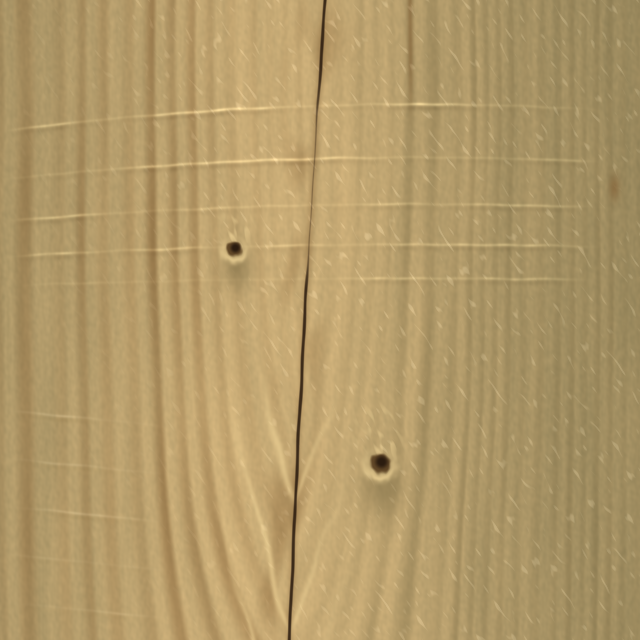
Reproduce this texture procedurally as a Shadertoy shader.

```glsl
// Weathered pine board: vertical grain, a long drying crack, two small knots and pale saw scratches.

const vec3 OLIVE = vec3(0.575, 0.515, 0.350);
const vec3 PALE = vec3(0.860, 0.730, 0.505);
const vec3 RED_BROWN = vec3(0.50, 0.365, 0.20);
const vec3 GREY_BROWN = vec3(0.49, 0.425, 0.27);
const vec3 CREAM = vec3(0.94, 0.83, 0.59);
const vec3 PITCH = vec3(0.17, 0.11, 0.06);

float hash1(float n) {
    return fract(sin(n * 91.37) * 4375.85);
}

vec2 hashGradient(vec2 cell) {
    vec3 q = fract(cell.xyx * vec3(0.1031, 0.1030, 0.0973));
    q += dot(q, q.yzx + 33.33);
    float angle = 6.2832 * fract((q.x + q.y) * q.z);
    return vec2(cos(angle), sin(angle));
}

// Gradient noise, scaled to roughly -1..1
float noise(vec2 p) {
    vec2 i = floor(p), f = fract(p);
    vec2 w = f * f * f * (f * (f * 6.0 - 15.0) + 10.0);
    vec2 e = vec2(1.0, 0.0);
    float low = mix(dot(hashGradient(i), f), dot(hashGradient(i + e), f - e), w.x);
    float high = mix(dot(hashGradient(i + e.yx), f - e.yx), dot(hashGradient(i + 1.0), f - 1.0), w.x);
    return 1.5 * mix(low, high, w.y);
}

float bell(float x, float width) {
    return exp(-x * x / (width * width));
}

float spot(vec2 p, vec2 size) {
    return exp(-dot(p / size, p / size));
}

float crackX(float y) {
    return 0.452 + 0.056 * y - 0.004 * sin(3.14 * y) + 0.0015 * noise(vec2(y * 14.0, 3.0));
}

// Growth rings lean towards the crack near the bottom and part around knots
float grainCoord(vec2 p, float side, vec2 knot) {
    float pull = 0.13 * exp(-6.0 * abs(side)) * pow(1.0 - p.y, 2.5);
    vec2 k = p - knot;
    float bulge = 0.3 * k.x * spot(k, vec2(0.04, 0.07));
    return p.x + sign(side) * pull - bulge + 0.004 * noise(p * vec2(4.0, 3.0));
}

// Late wood line: slow rise, quicker fall, random strength per ring
float ringLine(float phase) {
    float f = fract(phase);
    float line = smoothstep(0.2, 0.68, f) * (1.0 - smoothstep(0.72, 1.0, f));
    return line * mix(0.35, 1.0, hash1(floor(phase)));
}

// Pale scratch bowed along x, broken up by noise
float scratch(vec2 p, float height, float bow, float seed) {
    float x = p.x - 0.65;
    float y = p.y - height + bow * x * x + 0.0015 * noise(vec2(p.x * 18.0, seed));
    float broken = smoothstep(-0.35, 0.5, noise(vec2(p.x * 7.0, seed * 3.7)))
                 * (0.65 + 0.5 * noise(vec2(p.x * 45.0, seed)));
    float ends = smoothstep(0.0, 0.1, p.x) * (1.0 - smoothstep(0.84, 0.95, p.x));
    return (bell(y, 0.0024) - 0.3 * bell(y + 0.006, 0.004)) * (0.2 + broken) * ends;
}

vec3 addKnot(vec3 col, vec2 p, vec2 center, float radius) {
    vec2 k = p - center;
    float r = length(k) + radius * 0.2 * noise(k * 90.0 + center);
    float stain = spot(k + vec2(-0.004, 2.2 * radius), radius * vec2(2.0, 3.0));
    col = mix(col, GREY_BROWN, 0.55 * stain);
    float fibres = spot(k - vec2(0.0, 3.0 * radius), radius * vec2(1.8, 2.2));
    col = mix(col, CREAM, fibres * smoothstep(0.1, 0.6, noise(k * mat2(90.0, 40.0, -12.0, 30.0))));
    float rim = bell(r - 1.45 * radius, 0.45 * radius) * (0.55 - 0.4 * k.y / r);
    col = mix(col, CREAM, 0.8 * rim);
    col = mix(col, RED_BROWN * 0.75, 1.0 - smoothstep(0.7 * radius, 1.2 * radius, r));
    return mix(col, PITCH, 1.0 - smoothstep(0.25 * radius, 0.9 * radius, length(k - 0.15 * radius)));
}

void mainImage(out vec4 fragColor, in vec2 fragCoord) {
    vec2 p = fragCoord / iResolution.xy;
    float pixel = 1.0 / iResolution.y;
    vec2 upperKnot = vec2(0.366, 0.611), lowerKnot = vec2(0.594, 0.276);
    float side = p.x - crackX(p.y);
    float u = grainCoord(p, side, lowerKnot);

    // Broad light falling off to both edges, plus streaks and fine tooth
    float tone = 0.16 + 0.57 * bell(p.x - 0.44, 0.33) + 0.14 * (1.0 - p.x) - 0.08 * p.y;
    tone += 0.10 * noise(vec2(u * 28.0, p.y * 2.0)) + 0.08 * noise(vec2(u * 95.0, p.y * 5.0));
    tone += 0.07 * noise(p * vec2(190.0, 70.0)) + 0.06 * noise(p * mat2(120.0, 90.0, -60.0, 80.0));
    vec3 col = mix(OLIVE, PALE, tone);

    // Growth rings, redder on the left and closer at the edges
    float phase = u * 35.0 + 22.0 * pow(u - 0.5, 3.0) + 0.8 * noise(vec2(u * 9.0, 1.0));
    float redBand = bell(u - 0.275, 0.045);
    float depth = (0.42 + 0.4 * redBand) * mix(0.3, 1.0, smoothstep(0.04, 0.2, abs(u - 0.48)));
    depth *= 0.85 + 0.35 * noise(vec2(u * 30.0, p.y * 4.0));
    vec3 ringColor = mix(RED_BROWN, GREY_BROWN, smoothstep(0.3, 0.65, u));
    col = mix(col, ringColor, depth * ringLine(phase));
    float streak = bell(u - 0.64, 0.004) * smoothstep(0.78, 0.92, p.y);
    col = mix(col, RED_BROWN, 0.5 * streak);

    // Brown smudges and pale V shaped figure beside the crack
    float smudge = smoothstep(0.0, 0.7, noise(vec2(side * 22.0, p.y * 7.0 + 2.0)));
    col = mix(col, RED_BROWN, 0.38 * smudge * bell(side + 0.015, 0.045));
    float figure = p.y - 3.0 * abs(side) + 0.03 * noise(p * vec2(20.0, 9.0));
    float arc = bell(fract(figure / 0.19 + 0.4) - 0.5, 0.08);
    float figureMask = bell(side + 0.025, 0.07) * (1.0 - smoothstep(0.3, 0.45, p.y));
    col = mix(col, CREAM, 0.6 * arc * figureMask);

    // Saw scratches: five long bowed ones above, faint tilted ones at lower left
    for (int n = 0; n < 5; n++) {
        float i = float(n);
        float s = scratch(p, 0.837 - 0.088 * i + 0.005 * i * i, 0.1 - 0.018 * i, i + 1.0);
        col += s * (0.21 - 0.025 * i) * vec3(1.0, 0.95, 0.75);
        float faint = scratch(p + vec2(0.0, 0.1 * p.x), 0.36 - 0.075 * i, 0.0, i + 9.0);
        col += 0.08 * faint * (1.0 - smoothstep(0.1, 0.28, p.x));
    }
    float hairs = smoothstep(0.4, 0.8, noise(p * mat2(110.0, 75.0, -22.0, 32.0)));
    col += 0.08 * hairs * smoothstep(0.1, 0.8, p.x + 0.3 * p.y);

    // Knots and a soft brown scar near the right edge
    col = mix(col, RED_BROWN, 0.6 * spot(p - vec2(0.96, 0.707), vec2(0.008, 0.02)));
    col = addKnot(col, p, upperKnot, 0.012);
    col = addKnot(col, p, lowerKnot, 0.0155);

    // Crack, almost closed in its upper middle
    float closed = smoothstep(0.54, 0.62, p.y) * (1.0 - smoothstep(0.77, 0.9, p.y));
    float halfWidth = mix(0.0023, 0.0008, closed) * (1.0 + 0.25 * noise(vec2(p.y * 20.0, 7.0)));
    float crack = 1.0 - smoothstep(halfWidth - pixel, halfWidth + pixel, abs(side));
    col = mix(col, RED_BROWN, 0.3 * bell(side, 0.006));
    col = mix(col, PITCH, crack * mix(0.88, 0.4, closed));

    fragColor = vec4(clamp(col, 0.0, 1.0), 1.0);
}
```
